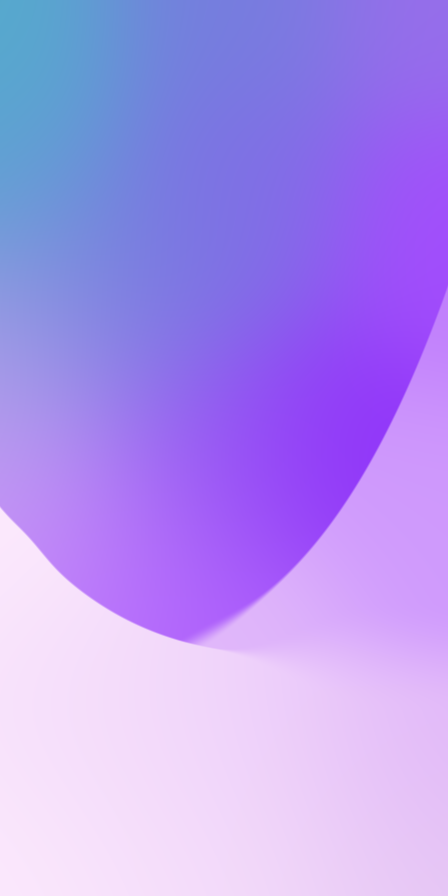
This background is drawn by a Shadertoy shader. Its source:

```glsl
const vec3 TEAL = vec3(0.33, 0.67, 0.80);
const vec3 SEA_BLUE = vec3(0.36, 0.64, 0.82);
const vec3 MIST = vec3(0.65, 0.63, 0.90);
const vec3 ORCHID = vec3(0.79, 0.61, 0.96);
const vec3 PERIWINKLE = vec3(0.46, 0.49, 0.87);
const vec3 SLATE_VIOLET = vec3(0.50, 0.43, 0.90);
const vec3 AMETHYST = vec3(0.59, 0.43, 0.92);
const vec3 BRIGHT_VIOLET = vec3(0.64, 0.30, 0.99);
const vec3 DEEP_VIOLET = vec3(0.56, 0.18, 0.98);
const vec3 SOFT_VIOLET = vec3(0.60, 0.38, 0.95);
const vec3 LAVENDER = vec3(0.75, 0.48, 0.99);
const vec3 TIP_VIOLET = vec3(0.68, 0.36, 0.99);

const vec3 VEIL_DEEP = vec3(0.75, 0.49, 0.99);
const vec3 VEIL_MID = vec3(0.81, 0.60, 0.99);
const vec3 VEIL_PALE = vec3(0.88, 0.72, 0.98);

const vec3 BLUSH = vec3(0.99, 0.92, 0.99);
const vec3 PETAL = vec3(0.96, 0.87, 0.98);
const vec3 PINK_LILAC = vec3(0.93, 0.81, 0.98);
const vec3 LILAC = vec3(0.87, 0.69, 0.98);

const float BODY_SPREAD = 0.28;
const float VEIL_SPREAD = 0.26;
const float PAPER_SPREAD = 0.36;
const float TIP_X = 0.443;        // where the two edges meet
const float TIP_Y = 0.573;
const float TIP_BLUR = 0.022;
const float VEIL_BLUR = 0.12;

// Adds a soft pool of colour; the weight is kept in alpha
void pool(inout vec4 sum, vec2 p, vec2 centre, vec3 colour, float spread) {
    vec2 d = (p - centre) / spread;
    sum += vec4(colour, 1.0) * exp(-dot(d, d));
}

vec3 blend(vec4 sum) {
    return sum.rgb / max(sum.a, 1e-9);
}

// Lower edge: a falling curve that levels out to the right
float lowerEdge(float x) {
    float shoulder = (x - 0.065) / 0.05;
    return 0.535 + 0.332 * pow(max(1.0 - x / 0.78, 0.0), 3.1)
         + 0.012 * exp(-shoulder * shoulder);
}

// Right edge: a cubic that steepens away from the tip
float rightEdge(float x) {
    float d = x - TIP_X;
    return TIP_Y + d * (0.541 + d * (0.63 + d * 1.687));
}

vec3 bodyColour(vec2 p) {
    vec4 sum = vec4(0.0);
    pool(sum, p, vec2(0.00, 2.00), TEAL, BODY_SPREAD);
    pool(sum, p, vec2(0.00, 1.62), SEA_BLUE, BODY_SPREAD);
    pool(sum, p, vec2(0.00, 1.20), MIST, BODY_SPREAD);
    pool(sum, p, vec2(0.00, 0.88), ORCHID, BODY_SPREAD);
    pool(sum, p, vec2(0.50, 2.00), PERIWINKLE, BODY_SPREAD);
    pool(sum, p, vec2(0.28, 1.34), PERIWINKLE, BODY_SPREAD);
    pool(sum, p, vec2(0.52, 1.54), SLATE_VIOLET, BODY_SPREAD);
    pool(sum, p, vec2(1.00, 2.00), AMETHYST, BODY_SPREAD);
    pool(sum, p, vec2(1.00, 1.45), BRIGHT_VIOLET, BODY_SPREAD);
    pool(sum, p, vec2(0.72, 0.98), DEEP_VIOLET, BODY_SPREAD);
    pool(sum, p, vec2(0.46, 0.98), SOFT_VIOLET, BODY_SPREAD);
    pool(sum, p, vec2(0.22, 0.70), LAVENDER, BODY_SPREAD);
    pool(sum, p, vec2(0.48, 0.58), TIP_VIOLET, BODY_SPREAD);
    return blend(sum);
}

vec3 veilColour(vec2 p) {
    vec4 sum = vec4(0.0);
    pool(sum, p, vec2(1.00, 1.36), VEIL_DEEP, VEIL_SPREAD);
    pool(sum, p, vec2(0.90, 0.92), VEIL_MID, VEIL_SPREAD);
    pool(sum, p, vec2(1.00, 0.70), VEIL_MID, VEIL_SPREAD);
    pool(sum, p, vec2(0.60, 0.54), VEIL_PALE, VEIL_SPREAD);
    return blend(sum);
}

vec3 paperColour(vec2 p) {
    vec4 sum = vec4(0.0);
    pool(sum, p, vec2(0.00, 0.85), BLUSH, PAPER_SPREAD);
    pool(sum, p, vec2(0.00, 0.00), BLUSH, PAPER_SPREAD);
    pool(sum, p, vec2(0.27, 0.42), PETAL, PAPER_SPREAD);
    pool(sum, p, vec2(0.50, 0.00), PETAL, PAPER_SPREAD);
    pool(sum, p, vec2(0.57, 0.45), PINK_LILAC, PAPER_SPREAD);
    pool(sum, p, vec2(1.00, 0.00), PINK_LILAC * 0.97, PAPER_SPREAD);
    pool(sum, p, vec2(1.00, 0.42), LILAC, PAPER_SPREAD);
    return blend(sum);
}

void mainImage(out vec4 fragColor, in vec2 fragCoord) {
    // Canvas is one unit wide and two units high
    vec2 p = fragCoord / iResolution.xy * vec2(1.0, 2.0);
    float aboveLower = p.y - lowerEdge(p.x);
    float aboveRight = p.y - rightEdge(p.x);
    float lowerPixel = fwidth(aboveLower);
    float rightPixel = fwidth(aboveRight);

    // The veil's lower edge dissolves toward the right
    float veilWidth = lowerPixel + VEIL_BLUR * smoothstep(0.48, 0.85, p.x);
    float veil = smoothstep(-veilWidth, veilWidth, aboveLower);

    // The body is crisp except close to its tip
    float tipDistance = (p.x - TIP_X) / 0.12;
    float rightWidth = rightPixel + TIP_BLUR * exp(-tipDistance * tipDistance);
    float body = smoothstep(-lowerPixel, lowerPixel, aboveLower)
               * smoothstep(-rightWidth, rightWidth, aboveRight);

    vec3 colour = mix(paperColour(p), veilColour(p), veil);
    colour = mix(colour, bodyColour(p), body);
    fragColor = vec4(colour, 1.0);
}
```
